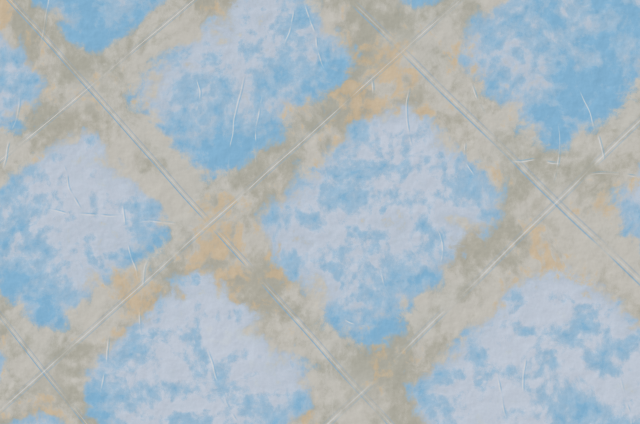
Give the GLSL for this texture, as a Shadertoy shader.

```glsl
const vec3 DEEP_BLUE = vec3(0.51, 0.69, 0.81);
const vec3 SOFT_BLUE = vec3(0.60, 0.72, 0.81);
const vec3 GREY_BLUE = vec3(0.63, 0.70, 0.76);
const vec3 PALE      = vec3(0.74, 0.775, 0.825);
const vec3 KHAKI     = vec3(0.67, 0.655, 0.60);
const vec3 CREAM     = vec3(0.75, 0.735, 0.70);
const vec3 OCHRE     = vec3(0.79, 0.68, 0.53);
const vec3 HIGHLIGHT = vec3(0.81, 0.82, 0.83);

const vec2  CELL_SIZE    = vec2(0.57, 0.50);
const vec2  BAND_WIDTH   = vec2(0.064, 0.070);
const float GROOVE_WIDTH = 0.0017;
const float GROOVE_GAP   = 0.0060;
const float RIDGE_WIDTH  = 0.0017;
const int   RIDGE_COUNT  = 28;

float hash(vec2 p) {
    vec3 q = fract(p.xyx * vec3(0.1031, 0.1030, 0.0973));
    q += dot(q, q.yzx + 33.33);
    return fract((q.x + q.y) * q.z);
}

float noise(vec2 p) {
    vec2 i = floor(p), f = fract(p);
    f = f * f * (3.0 - 2.0 * f);
    return mix(mix(hash(i), hash(i + vec2(1, 0)), f.x),
               mix(hash(i + vec2(0, 1)), hash(i + vec2(1, 1)), f.x), f.y);
}

float fbm(vec2 p) {
    float sum = 0.0, amp = 0.5;
    for (int i = 0; i < 6; i++) {
        sum += amp * noise(p);
        p = mat2(1.6, 1.2, -1.2, 1.6) * p + 17.3;
        amp *= 0.52;
    }
    return sum;
}

// Diagonal lattice in slight perspective; lines lie on whole numbers
vec2 lattice(vec2 p) {
    return vec2((1.27 * p.x + p.y - 0.25) / (0.77 + 0.15 * p.x),
                (0.614 + 0.83 * p.x - p.y) / (0.593 + 0.051 * p.x - 0.127 * p.y));
}

float line(float d, float width, float pixel) {
    float w = max(width, 0.7 * pixel);
    return exp(-d * d / (w * w)) * width / w;
}

// Raised creases: x is the lit edge, y the shaded edge
vec2 creases(vec2 p, float aspect, float pixel) {
    vec2 total = vec2(0.0);
    for (int i = 0; i < RIDGE_COUNT; i++) {
        float id = float(i);
        vec2 centre = vec2(aspect * fract(0.13 + id * 0.618034), hash(vec2(id, 4.7)));
        float angle = (hash(vec2(id, 9.1)) - 0.6) * 0.7;
        if (i % 6 == 0) angle -= 1.2;
        float c = cos(angle), s = sin(angle);
        vec2 q = mat2(c, s, -s, c) * (p - centre);
        float t = q.y / mix(0.04, 0.13, hash(vec2(id, 2.3)));
        float bend = 0.02 * (hash(vec2(id, 6.6)) - 0.5);
        float x = q.x + bend * t * t + 0.006 * (noise(vec2(q.y * 30.0, id)) - 0.5);
        float fade = 1.0 - smoothstep(0.6, 1.0, abs(t));
        fade *= smoothstep(0.1, 0.8, noise(vec2(q.y * 55.0, id + 40.0)));
        total += fade * vec2(line(x, RIDGE_WIDTH, pixel),
                             line(x - 2.2 * RIDGE_WIDTH, RIDGE_WIDTH, pixel));
    }
    return min(total, 1.0);
}

void mainImage(out vec4 fragColor, in vec2 fragCoord) {
    vec2 p = fragCoord / iResolution.y;
    float aspect = iResolution.x / iResolution.y, pixel = 1.0 / iResolution.y;
    vec2 warp = vec2(fbm(p * 6.0), fbm(p * 6.0 + 31.0)) - 0.5;
    float cloud = fbm(p * 5.0 + 8.0) - 0.5;
    float daub  = fbm(p * vec2(19.0, 23.0) + warp * 1.5) - 0.5;
    float grain = fbm(p * vec2(62.0, 50.0) + warp * 2.0) - 0.5;

    vec2 g = lattice(p);
    vec2 cell = floor(g);
    vec2 toLine = (g - round(g)) * CELL_SIZE;

    // Sky panels: each has its own paleness, thinning towards the lower edge
    vec2 local = g - cell - 0.5;
    float paleness = 0.47 + 0.15 * clamp(cell.y - cell.x, -1.0, 1.0);
    paleness += 0.24 * (local.x - local.y) + 0.85 * cloud + 1.0 * daub + 0.55 * grain;
    vec3 col = mix(DEEP_BLUE, SOFT_BLUE, smoothstep(0.05, 0.36, paleness));
    col = mix(col, PALE, smoothstep(0.32, 0.68, paleness));
    col = mix(col, HIGHLIGHT, 0.6 * smoothstep(0.82, 1.05, paleness));

    // Ragged earth bands, broader where they cross
    vec2 near = exp(-toLine * toLine / (BAND_WIDTH * BAND_WIDTH));
    float edge = near.x + near.y + 0.55 * cloud + 0.9 * daub + 0.5 * grain;
    float veil = smoothstep(0.08, 0.45, edge);
    float band = smoothstep(0.28, 0.62, edge);
    float wash = fbm(p * 7.0 + warp + 52.0) - 0.5;
    vec3 earth = mix(KHAKI, CREAM, smoothstep(-0.22, 0.22, wash + 0.6 * daub + 0.5 * grain));
    earth = mix(earth, CREAM, 0.5 * smoothstep(0.2, 0.9, near.x * near.y));
    float ochre = smoothstep(0.12, 0.32, fbm(p * 10.0 + warp + 90.0) - 0.5 + 0.5 * grain);
    earth = mix(earth, OCHRE, 0.65 * ochre);
    col = mix(col, GREY_BLUE, 0.4 * veil);
    col = mix(col, earth, 0.93 * band);

    // Scored grooves along the lattice, lightly worn
    vec2 d = toLine + 0.003 * (vec2(noise(p * 9.0), noise(p * 9.0 + 5.0)) - 0.5);
    vec2 wear = smoothstep(0.08, 0.6, vec2(noise(p * 17.0 + 3.0), noise(p * 17.0 + 60.0)));
    vec2 dark = vec2(line(d.x, GROOVE_WIDTH, pixel), line(d.y, GROOVE_WIDTH, pixel));
    vec2 lit = vec2(line(d.x - GROOVE_GAP, GROOVE_WIDTH, pixel),
                    line(d.y + GROOVE_GAP, GROOVE_WIDTH, pixel));
    vec2 outer = vec2(line(d.x - 2.0 * GROOVE_GAP, GROOVE_WIDTH, pixel),
                      line(d.y + 2.0 * GROOVE_GAP, GROOVE_WIDTH, pixel));
    col = mix(col, SOFT_BLUE * 0.93, min(dot(dark * wear, vec2(0.85, 0.4)), 1.0));
    col = mix(col, GREY_BLUE * 0.95, min(dot(outer * wear, vec2(0.5, 0.3)), 1.0));
    col = mix(col, HIGHLIGHT, min(dot(lit * wear, vec2(0.35, 0.6)), 1.0));

    // Creases and plaster relief
    vec2 crease = creases(p, aspect, pixel);
    col = mix(col, DEEP_BLUE * 0.98, 0.45 * crease.y);
    col = mix(col, HIGHLIGHT, 0.65 * crease.x);
    float relief = fbm(p * 40.0) - fbm(p * 40.0 + vec2(-0.15, 0.15));
    col += 0.09 * relief + 0.03 * grain;

    fragColor = vec4(clamp(col, 0.0, 1.0), 1.0);
}
```
